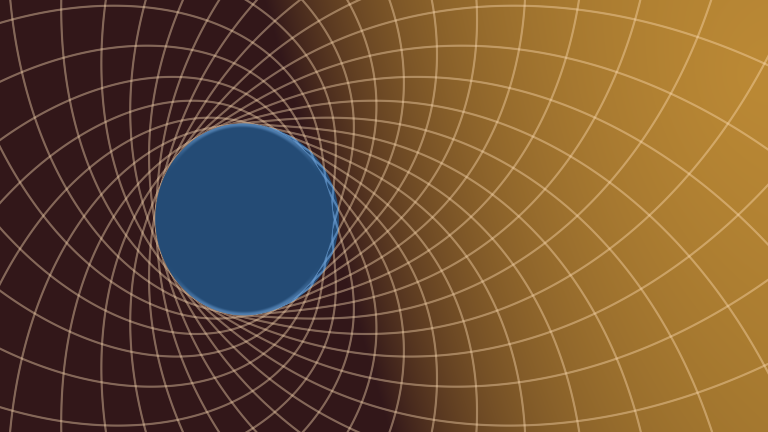
Reproduce this background procedurally as a WebGL 2 fragment shader.

```glsl
#version 300 es
precision highp float;
// A flared funnel wrapped in a diamond lattice, opening on a blue hole.
// Its rings have radius R*cosh(z) and drift sideways with depth z; each pixel
// solves for the nearest ring, then draws two families of spirals on it.
uniform vec2 u_resolution;
out vec4 fragColor;

const float THROAT = 0.222;                 // radius of the narrowest ring
const vec2 CENTER = vec2(0.5625, 0.492);    // center of the narrowest ring
const vec2 DRIFT = vec2(0.0926, 0.005);     // ring shift per unit of depth
const float DEEPEST = -0.2;                 // where the surface ends

// Positive while the ring at depth z encloses p.
float ringGap(vec2 p, float z) {
  return THROAT * cosh(z) - length(p - CENTER - DRIFT * z);
}

vec2 ringDirection(vec2 p, float z) {
  return normalize(p - CENTER - DRIFT * z + 1e-6);
}

// Depth at which the rings reach furthest inward: the visible outline.
float outlineDepth(vec2 p) {
  float z = 0.0;
  for (int i = 0; i < 4; i++) {
    z = max(DEEPEST, asinh(-dot(ringDirection(p, z), DRIFT) / THROAT));
  }
  return z;
}

// Bisection for the front sheet of the funnel.
float surfaceDepth(vec2 p, float nearest) {
  float low = nearest, high = 3.5;
  for (int i = 0; i < 20; i++) {
    float mid = 0.5 * (low + high);
    if (ringGap(p, mid) > 0.0) high = mid;
    else low = mid;
  }
  return 0.5 * (low + high);
}

// Coverage of lines at whole values of a coordinate with a known gradient.
float gridLine(float coordinate, vec2 gradient, float pixel) {
  float slope = max(length(gradient), 1e-4);
  float dist = abs(fract(coordinate + 0.5) - 0.5) / slope;
  float line = 1.0 - smoothstep(0.0025 - 0.6 * pixel, 0.0025 + 0.6 * pixel, dist);
  return mix(line, 0.65, smoothstep(0.35, 0.9, slope * pixel));
}

// Dark wine on the left, warm gold lit from the upper right.
vec3 wallColor(vec2 p) {
  float lit = dot(p - vec2(0.613, 1.0), vec2(0.96, 0.278));
  float ramp = 1.0 - exp(-max(lit, 0.0) / 0.3);
  vec3 gold = vec3(0.75, 0.55, 0.21) * (1.0 - 0.12 * distance(p, vec2(1.74, 0.82)));
  return mix(vec3(0.195, 0.09, 0.1), gold, ramp);
}

void main() {
  vec2 p = gl_FragCoord.xy / u_resolution.y;
  float pixel = 1.0 / u_resolution.y;
  vec3 holeBlue = vec3(0.14, 0.295, 0.46);
  vec3 paleBlue = vec3(0.42, 0.62, 0.83);

  float nearest = outlineDepth(p);
  float gap = ringGap(p, nearest);
  float z = surfaceDepth(p, nearest);

  // Surface coordinates and their screen gradients.
  vec2 dir = ringDirection(p, z);
  vec2 tangent = vec2(-dir.y, dir.x);
  float slope = max(THROAT * sinh(z) + dot(dir, DRIFT), 1e-3);
  vec2 depthGradient = dir / slope;
  vec2 angleGradient = (tangent - dot(tangent, DRIFT) * depthGradient)
                     / (THROAT * cosh(z));
  float angle = atan(dir.y, dir.x);

  // Two crossing families of spirals, 28 turns each.
  float turns = 28.0 / 6.2831853;
  float rising = gridLine((angle + z) * turns + 0.5,
                          (angleGradient + depthGradient) * turns, pixel);
  float falling = gridLine((angle - z) * turns + 0.5,
                           (angleGradient - depthGradient) * turns, pixel);

  // Past the throat the wall turns blue.
  float outside = smoothstep(-0.7 * pixel, 0.7 * pixel, z * slope);
  vec3 color = mix(holeBlue, wallColor(p), outside);
  vec3 lineColor = mix(paleBlue, vec3(1.0, 0.87, 0.71), outside);
  float strength = mix(0.65, 0.4, outside);
  color = mix(color, lineColor, strength * rising);
  color = mix(color, lineColor, strength * falling);

  // Flat hole with a pale rim along its top and bottom.
  float rim = (1.0 - smoothstep(0.002, 0.011, gap))
            * smoothstep(0.45, 0.95, abs(dir.y));
  vec3 hole = mix(holeBlue, paleBlue, 0.6 * rim);
  color = mix(color, hole, smoothstep(-0.7 * pixel, 0.7 * pixel, gap));

  fragColor = vec4(color, 1.0);
}
```
